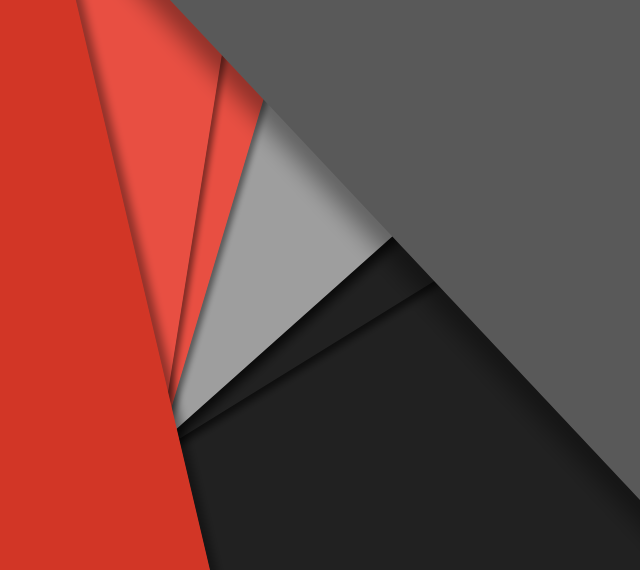
Give the GLSL for this background, as a WebGL 2 fragment shader.

```glsl
#version 300 es
precision highp float;
// Layered paper sheets: a fan of red, grey and black folds between two large flat sheets.
// Each sheet is a half-plane bounded by a line, stacked from the bottom up,
// and casts a soft shadow on whatever lies beneath it.
uniform vec2 u_resolution;
out vec4 outColor;

// Signed distance to the line from a to b, positive on its left side
float edgeDistance(vec2 p, vec2 a, vec2 b) {
    vec2 dir = normalize(b - a);
    vec2 rel = p - a;
    return dir.x * rel.y - dir.y * rel.x;
}

// Lays a sheet with edge distance d over the colour below, shadow first
vec3 laySheet(vec3 below, vec3 paper, float d, float strength, float blur) {
    float shade = 1.0 - smoothstep(0.0, blur, -d);
    below *= 1.0 - strength * shade * shade;
    float aa = 0.6 / u_resolution.y;
    return mix(below, paper, smoothstep(-aa, aa, d));
}

void main() {
    // Canvas units: height is 1
    vec2 p = gl_FragCoord.xy / u_resolution.y;

    vec3 black = vec3(0.13);
    vec3 silver = vec3(0.62);
    vec3 slate = vec3(0.35);
    vec3 coral = vec3(0.91, 0.31, 0.26);
    vec3 red = vec3(0.825, 0.21, 0.15);

    // Fan of folds, lowest sheet first
    vec3 col = black;
    float d = edgeDistance(p, vec2(0.3158, 0.2310), vec2(0.7602, 0.5058));
    col = laySheet(col, black, d, 0.55, 0.03);
    d = edgeDistance(p, vec2(0.3107, 0.2485), vec2(0.6879, 0.5848));
    col = laySheet(col, silver, d, 0.65, 0.04);
    d = edgeDistance(p, vec2(0.3012, 0.2865), vec2(0.4620, 0.8246));
    col = laySheet(col, coral, d, 0.4, 0.024);
    d = edgeDistance(p, vec2(0.2953, 0.3158), vec2(0.3889, 0.9020));
    col = laySheet(col, coral, d, 0.42, 0.024);

    // Large sheets on either side
    d = edgeDistance(p, vec2(0.2982, 1.0), vec2(1.1228, 0.1228));
    col = laySheet(col, slate, d, 0.35, 0.09);
    d = edgeDistance(p, vec2(0.3684, 0.0), vec2(0.1330, 1.0));
    col = laySheet(col, red, d, 0.35, 0.035);

    outColor = vec4(col, 1.0);
}
```
